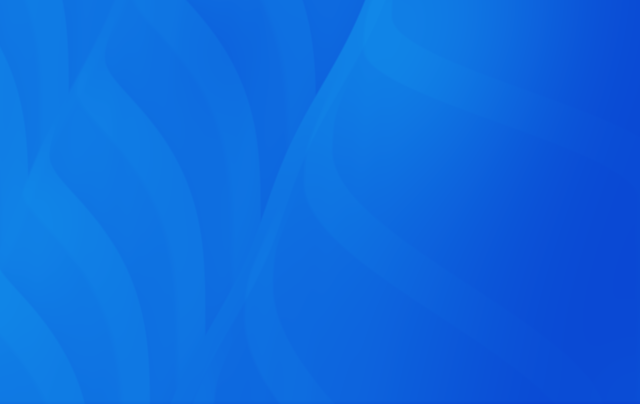
Write a WebGL 2 fragment shader that draws this background.

```glsl
#version 300 es
precision highp float;
// Draws soft blue silk: two slanted seams with families of curved folds.
// A scalar light field is built from broad glows, then repeated fold curves
// add faint bands and shadows before a three-colour ramp tints the result.
uniform vec2 u_resolution;
out vec4 fragColor;

const vec3 DEEP = vec3(0.035, 0.255, 0.820);
const vec3 MID = vec3(0.050, 0.385, 0.866);
const vec3 LIGHT = vec3(0.065, 0.530, 0.908);
const float SLANT = 0.463;
const vec2 BAND_SHIFT = vec2(-0.07, 0.08);

float hash(vec2 cell) {
    vec3 q = fract(vec3(cell.xyx) * 0.1031);
    q += dot(q, q.yzx + 33.33);
    return fract((q.x + q.y) * q.z);
}

float valueNoise(vec2 p) {
    vec2 i = floor(p), f = fract(p);
    f = f * f * (3.0 - 2.0 * f);
    float low = mix(hash(i), hash(i + vec2(1, 0)), f.x);
    float high = mix(hash(i + vec2(0, 1)), hash(i + vec2(1, 1)), f.x);
    return mix(low, high, f.y);
}

float glow(vec2 p, vec2 centre, float radius) {
    vec2 d = (p - centre) / radius;
    return exp(-dot(d, d));
}

// Smooth version of max(v, 0)
float softPositive(float v, float softness) {
    return 0.5 * (v + sqrt(v * v + softness));
}

// Antialiased step across a signed distance, at least as wide as blur
float edge(float d, float blur) {
    float width = max(fwidth(d), blur);
    return smoothstep(-width, width, d);
}

// Signed horizontal distance to a gently waving seam
float seam(vec2 p, float top, float wave) {
    return p.x - top + SLANT * p.y + wave * sin(10.47 * (p.y - 0.21));
}

// Fold that leans along the seam, then sweeps wide to the right
float sweepingFold(vec2 p, vec2 start, float span) {
    float lean = SLANT * softPositive(start.y - 0.08 - p.y, 0.002);
    float sweep = 0.68 * smoothstep(start.y, start.y + span, p.y);
    return p.x - start.x - lean - sweep;
}

// Petal edge that bends out of its lean and curves until it hangs vertically
float petalFold(vec2 p, float endX, float startY) {
    float drop = softPositive(p.y - startY - 0.02, 0.003);
    float left = 1.0 - min(drop / 0.62, 1.0);
    float lean = 0.47 * softPositive(startY - p.y, 0.001);
    return p.x - endX + 0.28 * left * left * left - lean;
}

// Bright strip inside a petal edge and a soft shadow outside it
float petalLight(vec2 p, float endX, float startY) {
    float outer = petalFold(p, endX, startY);
    float inner = petalFold(p - BAND_SHIFT, endX, startY);
    float present = smoothstep(startY - 0.15, startY + 0.12, p.y);
    float inside = 1.0 - edge(outer, 0.003);
    float strip = edge(inner, 0.010) * inside;
    float shadow = (1.0 - inside) * exp(-max(outer, 0.0) * 16.0);
    float crown = glow(p, vec2(endX - 0.25, startY + 0.16), 0.14) * inside;
    return present * (0.065 * strip - 0.065 * shadow) + 0.05 * crown;
}

float leftLight(vec2 p, float innerSeam) {
    float light = 0.79 - 0.22 * p.x - 0.12 * glow(p, vec2(0.52, 0.10), 0.20);
    light += 0.08 * glow(p, vec2(0.04, 0.60), 0.25);
    float petals = 0.0, outerPetals = 0.0;
    for (int i = 0; i < 5; i++) {
        float n = float(i);
        petals += petalLight(p, 0.782 - 0.137 * n, -0.332 + 0.242 * n);
    }
    for (int i = 0; i < 3; i++) {
        float n = float(i);
        outerPetals += petalLight(p, 0.17 - 0.1 * n, -0.4 + 0.27 * n);
    }
    float ribbon = edge(innerSeam, 0.004) * (1.0 - edge(innerSeam - 0.03, 0.010));
    return light + mix(outerPetals, petals, edge(innerSeam, 0.006)) + 0.03 * ribbon;
}

float rightLight(vec2 p, float mainSeam) {
    float slantedX = p.x + 0.20 * (p.y - 0.5);
    float light = 0.53 - 0.43 * smoothstep(0.80, 1.58, slantedX);
    light += 0.18 * glow(p, vec2(0.95, 0.24), 0.32);
    light += 0.24 * glow(p, vec2(1.13, 0.0), 0.32);
    light += 0.06 * glow(p, vec2(1.58, 1.0), 0.15);
    light += 0.08 * exp(-max(mainSeam, 0.0) * 6.0);
    for (int i = 0; i < 4; i++) {
        float n = float(i);
        vec2 start = vec2(0.967 - 0.147 * n, 0.04 + 0.33 * n);
        float span = 0.37 + 0.3 * n;
        float inner = sweepingFold(p, start, span);
        float outer = sweepingFold(p - BAND_SHIFT, start, span);
        float present = smoothstep(start.y - 0.25, start.y - 0.02, p.y);
        float fade = mix(0.25, 1.0, exp(-max(p.x - start.x, 0.0) * 4.0));
        float strip = edge(outer, 0.006) * (1.0 - edge(inner, 0.004));
        light += 0.085 * strip * present * fade;
    }
    float ribbon = 1.0 - edge(mainSeam - 0.05, 0.004);
    return light + 0.065 * ribbon;
}

void main() {
    vec2 p = gl_FragCoord.xy / u_resolution.y;
    p.y = 1.0 - p.y;
    float mainSeam = seam(p, 0.895, 0.011);
    float innerSeam = seam(p, 0.278, 0.008);
    float left = leftLight(p, innerSeam) - 0.06 * exp(-abs(mainSeam) * 25.0);
    float light = mix(left, rightLight(p, mainSeam), edge(mainSeam, 0.003));

    // Faint lengthwise streaks and a thin dim lower rim
    float streak = valueNoise(vec2(p.x * 28.0 + p.y * 2.0, p.y * 3.0)) - 0.5;
    light += 0.03 * streak * (1.0 - smoothstep(0.8, 1.1, p.x));
    light -= 0.10 * smoothstep(0.99, 1.0, p.y);
    light = clamp(light, 0.0, 1.0);
    vec3 colour = mix(DEEP, MID, clamp(light / 0.46, 0.0, 1.0));
    colour = mix(colour, LIGHT, clamp((light - 0.46) / 0.54, 0.0, 1.0));
    fragColor = vec4(colour, 1.0);
}
```
